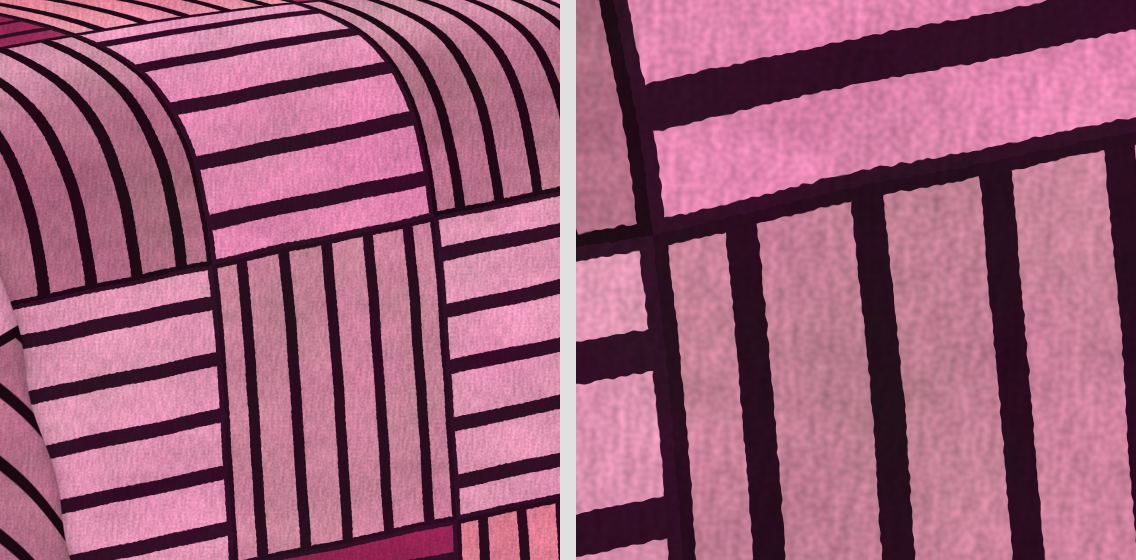
Left, the full canvas; right, a detail of the centre.
This pattern is drawn by a WebGL 1 fragment shader. Its source:

```glsl
precision highp float;
// Draped plush cloth with a basket weave of striped pink blocks and dark lines.
uniform vec2 u_resolution;

#define STRIPES 5.333           // stripe spacings per block
#define STRIPE_HALF 0.0235      // half line width, in blocks
#define SEAM_HALF 0.018         // half width of block borders, in blocks
#define BLOCK_WIDTH 0.397
#define WOBBLE 0.006
#define PILE 0.13               // strength of the fibre grain
#define INK vec3(0.19, 0.06, 0.145)
#define INK_DEEP vec3(0.11, 0.03, 0.07)
#define PINK vec3(0.87, 0.575, 0.69)
#define DUSTY vec3(0.78, 0.50, 0.595)
#define ROSE vec3(0.70, 0.42, 0.52)
#define CRIMSON vec3(0.56, 0.14, 0.31)

vec2 hashGradient(vec2 cell) {
  float h = fract(sin(dot(cell, vec2(127.1, 311.7))) * 43758.5);
  return vec2(cos(6.2832 * h), sin(6.2832 * h));
}

float gradientNoise(vec2 p) {
  vec2 i = floor(p), f = fract(p);
  vec2 e = vec2(1.0, 0.0);
  vec2 s = f * f * f * (f * (f * 6.0 - 15.0) + 10.0);
  float a = dot(hashGradient(i), f);
  float b = dot(hashGradient(i + e.xy), f - e.xy);
  float c = dot(hashGradient(i + e.yx), f - e.yx);
  float d = dot(hashGradient(i + 1.0), f - 1.0);
  return mix(mix(a, b, s.x), mix(c, d, s.x), s.y);
}

float fbm(vec2 p) {
  float sum = 0.0, amp = 0.6;
  for (int i = 0; i < 4; i++) {
    sum += amp * gradientNoise(p);
    p = p * 2.03 + 7.3;
    amp *= 0.55;
  }
  return sum;
}

// Height down the slanted cloth; the slant flattens near the top
float slope(vec2 p) {
  return p.y + p.x * (0.21 - 0.06 * exp(-p.y / 0.065));
}

// Canvas (y down) to block coordinates, bending over the crest
vec2 drape(vec2 p) {
  float s = slope(p);
  float d = s - 0.551;
  float v = d / (d > 0.0 ? 0.548 : 0.599) - 0.226 * exp((0.087 - s) / 0.061);
  float edge = 0.354 + 0.058 * s - 0.43 * exp(-s / 0.137);
  float t = (p.x - edge) / BLOCK_WIDTH;
  return vec2(t + 0.05 * t * (t - 1.0), v);
}

float band(float dist, float halfWidth, float aa) {
  return 1.0 - smoothstep(halfWidth - aa, halfWidth + aa, dist);
}

float stripeDistance(float t) {
  return abs(fract(t * STRIPES - 0.1667) - 0.5) / STRIPES;
}

vec3 weave(vec2 p, float px) {
  vec2 w = drape(p);
  vec2 dx = drape(p + vec2(px, 0.0)) - w;
  vec2 dy = drape(p + vec2(0.0, px)) - w;
  vec2 aa = 0.75 * sqrt(dx * dx + dy * dy);
  w += WOBBLE * vec2(gradientNoise(p * 9.0), gradientNoise(p * 9.0 + 31.0));
  w += 0.003 * gradientNoise(p * 170.0);

  vec2 cell = floor(w), f = fract(w);
  float across = mod(cell.x + cell.y, 2.0);
  float stripe = mix(band(stripeDistance(f.x), STRIPE_HALF, aa.x),
                     band(stripeDistance(f.y), STRIPE_HALF, aa.y), across);
  vec2 border = min(f, 1.0 - f);
  float seam = max(band(border.x, SEAM_HALF * 1.1, aa.x),
                   band(border.y, SEAM_HALF * 0.8, aa.y));

  // Block dye: bright across, dusty along, crimson every third row
  float lower = smoothstep(-0.2, 0.2, cell.y + 0.5);
  vec3 along = mix(mix(ROSE, DUSTY, 0.5 * step(0.0, cell.x)), DUSTY, lower);
  vec3 dye = mix(along, PINK - vec3(0.0, 0.055, 0.01) * (1.0 - lower), across);
  float thirdRow = step(abs(mod(cell.y, 3.0) - 1.0), 0.1);
  dye = mix(dye, mix(vec3(0.87, 0.49, 0.57), CRIMSON, across), thirdRow);

  // Light on the crest, soft shade beneath it
  float s = slope(p);
  float crest = exp(-pow((s - 0.13) / 0.085, 2.0));
  dye = mix(dye, vec3(0.90, 0.67, 0.75), crest * 0.55 * (1.0 - 0.8 * thirdRow * across));
  dye *= 1.0 - 0.07 * exp(-pow((s - 0.36) / 0.11, 2.0)) * (1.0 - across);

  vec3 ink = mix(INK, INK_DEEP, (1.0 - across) * (0.4 + 0.4 * (1.0 - lower)));
  return mix(dye, ink, max(stripe, seam));
}

// Side flap hanging at the lower left, with diagonal stripes
vec3 sideFlap(vec2 p, float px) {
  float diagonal = p.y - 1.1 * p.x - 0.697 + 0.012 * sin(p.x * 25.0);
  float line = band(abs(fract(diagonal / 0.13 + 0.5) - 0.5) * 0.087, 0.009, px);
  float top = p.y + 0.6 * p.x - 0.61;
  line = max(line * smoothstep(-px, px, top), band(abs(top), 0.01, px));
  vec3 dye = mix(PINK, ROSE, smoothstep(-px, px, top));
  return mix(dye, INK_DEEP, line);
}

void main() {
  vec2 p = gl_FragCoord.xy / u_resolution;
  p.y = 1.0 - p.y;
  float px = 1.0 / min(u_resolution.x, u_resolution.y);
  float fold = p.x - 0.25 * (p.y - 0.475) - 0.006 * sin(p.y * 24.0);
  vec3 color = mix(sideFlap(p, px), weave(p, px), smoothstep(-px, px, fold));
  color *= 1.0 - 0.22 * exp(-abs(fold) / 0.012) * step(0.45, p.y);

  // Ribbed pile, fibre specks and worn cloudy patches
  float ribs = gradientNoise(vec2(p.x * 190.0 + p.y * 12.0, p.y * 45.0));
  float specks = gradientNoise(p * 240.0);
  float clouds = fbm(p * vec2(7.0, 10.0));
  color *= 1.0 + PILE * (ribs + specks) + 0.16 * clouds;
  color += vec3(0.02, -0.02, 0.01) * fbm(p * 5.0 + 19.0) * 2.0;
  gl_FragColor = vec4(clamp(color, 0.0, 1.0), 1.0);
}
```
